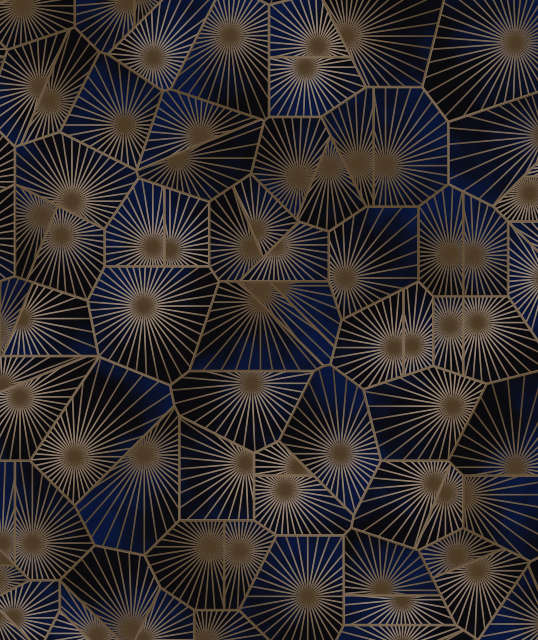
A WebGL 1 fragment shader for this pattern:

```glsl
precision highp float;
uniform vec2 u_resolution;

vec2 hash2(vec2 p) {
  vec2 k = vec2(dot(p, vec2(127.1, 311.7)), dot(p, vec2(269.5, 183.3)));
  return fract(sin(k) * 43758.54);
}

// Sites sit on a coarse sub-lattice, so that many edges run straight or diagonal
vec2 site(vec2 cell) {
  return cell + (floor(hash2(cell) * 3.0) + 0.5) / 3.0;
}

float stroke(float dist, float halfWidth, float px) {
  return 1.0 - smoothstep(halfWidth - 0.6 * px, halfWidth + 0.6 * px, dist);
}

// Layered sines, warped against each other
float clouds(vec2 p) {
  float sum = 0.0, amp = 0.5;
  for (int i = 0; i < 5; i++) {
    sum += amp * sin(p.x + 1.7 * sin(p.y * 0.8)) * sin(p.y + 1.3 * sin(p.x * 0.9));
    p = mat2(1.5, 1.1, -1.1, 1.5) * p + 2.3;
    amp *= 0.62;
  }
  return 0.5 + 0.5 * sum;
}

void main() {
  float px = 6.0 / u_resolution.x;
  vec2 p = gl_FragCoord.xy * px;
  vec2 base = floor(p);

  // Nearest site
  vec2 cell = base, center = base;
  float nearest = 100.0;
  for (int y = -2; y <= 2; y++) {
    for (int x = -2; x <= 2; x++) {
      vec2 c = base + vec2(x, y);
      vec2 s = site(c);
      float d = dot(s - p, s - p);
      if (d < nearest) {
        nearest = d;
        cell = c;
        center = s;
      }
    }
  }

  // Distance to the closest cell edge
  float edge = 100.0;
  for (int y = -2; y <= 2; y++) {
    for (int x = -2; x <= 2; x++) {
      vec2 s = site(cell + vec2(x, y));
      vec2 gap = s - center;
      if (dot(gap, gap) > 0.001) {
        edge = min(edge, dot(0.5 * (s + center) - p, normalize(gap)));
      }
    }
  }

  // Some cells are cut in two, each part with a fan of its own
  vec2 pick = hash2(cell + 17.3);
  float turn = floor(pick.x * 16.0) * 0.3927;
  vec2 normal = vec2(cos(turn), sin(turn));
  vec2 tangent = vec2(-normal.y, normal.x);
  vec2 q = p - center;
  float side = 0.0;
  if (pick.y < 0.6) {
    float cut = dot(q, normal);
    side = cut < 0.0 ? -1.0 : 1.0;
    edge = min(edge, abs(cut));
  }

  // Fan of rays around an off-center apex
  vec2 fan = hash2(cell + 5.1 + side * 0.37);
  vec2 apex = tangent * (fan.x - 0.5) * 0.55;
  apex += normal * (side == 0.0 ? 0.24 : side * (0.03 + 0.17 * fan.y));
  vec2 r = q - apex;
  float reach = length(r);
  float spacing = 6.28319 / floor(34.0 + 11.0 * fan.y);
  float angle = atan(r.y, r.x) / spacing + 0.5;
  float ray = reach * sin(abs(fract(angle) - 0.5) * spacing);

  // Navy ground with black shadows
  float cloud = clouds(p * 1.6);
  float slope = dot(q, vec2(cos(fan.x * 6.28), sin(fan.x * 6.28)));
  float blue = smoothstep(0.3, 0.95, cloud + 0.45 * slope);
  vec3 color = mix(vec3(0.04, 0.035, 0.045), vec3(0.04, 0.085, 0.22), blue);
  color *= 0.9 + 0.2 * clouds(p * 11.0);

  // Metal: dull bronze at the apex, paler along the rays
  vec3 bronze = vec3(0.31, 0.24, 0.15);
  vec3 pale = vec3(0.62, 0.54, 0.46);
  float sheen = 0.5 + 0.5 * sin(p.x * 1.3 + 2.0 * sin(p.y * 1.1) + fan.x * 3.0);
  float shine = smoothstep(0.04, 0.2, reach) * (1.0 - 0.6 * smoothstep(0.3, 0.9, reach));
  vec3 rayColor = mix(bronze, pale, shine * (0.3 + 0.7 * sheen));
  color = mix(color, bronze * 0.7, 0.5 * exp(-reach * reach * 60.0));
  color = mix(color, rayColor, 0.92 * stroke(ray, 0.0095, px));
  vec3 edgeColor = mix(bronze, pale, 0.15 + 0.4 * sheen);
  color = mix(color, edgeColor, stroke(edge, 0.015, px));

  gl_FragColor = vec4(color, 1.0);
}
```
